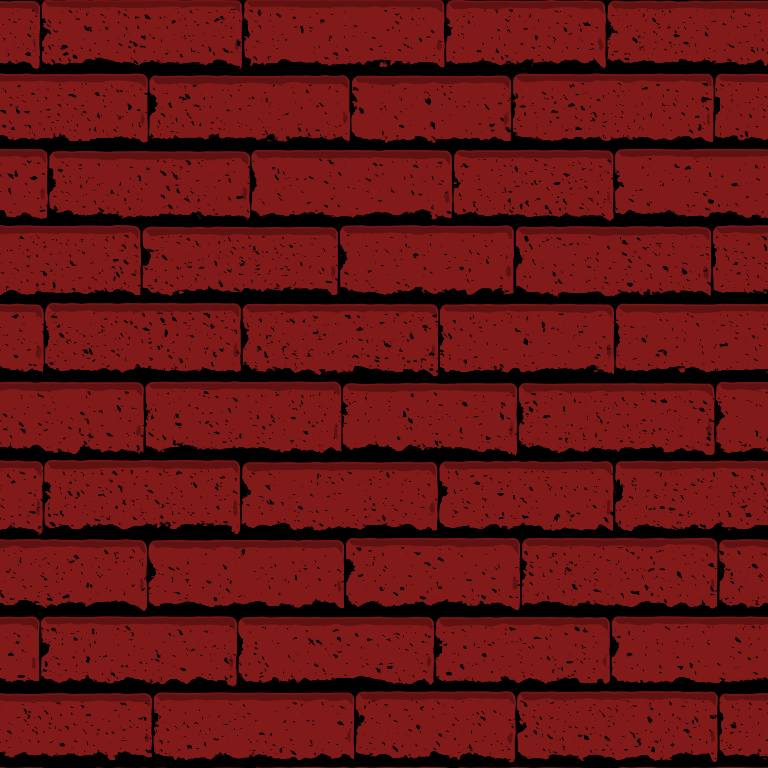
A WebGL 2 fragment shader for this texture:

```glsl
#version 300 es
precision highp float;
// Worn red brick wall: ten staggered courses, ragged black mortar, pitted faces.
uniform vec2 u_resolution;
out vec4 outColor;

const float PI = 3.14159265;
const float COURSES = 10.0;
const vec3 MORTAR = vec3(0.004, 0.0, 0.0);
const vec3 FACE = vec3(0.51, 0.10, 0.10);
const vec3 RIM = vec3(0.46, 0.084, 0.084);
const vec3 SHADE = vec3(0.375, 0.07, 0.07);
// Sideways drift of each course, top to bottom, in thousandths of the width
const float DRIFT[10] = float[10](-6.5, -2.6, 3.5, -5.0, 0.5, -1.0, -0.5, 3.0, -5.0, 3.0);

float hash(vec2 p) {
  vec3 q = fract(p.xyx * 0.1031);
  q += dot(q, q.yzx + 33.33);
  return fract((q.x + q.y) * q.z);
}

float noise(vec2 p) {
  vec2 i = floor(p), f = fract(p);
  f = f * f * (3.0 - 2.0 * f);
  return mix(mix(hash(i), hash(i + vec2(1, 0)), f.x),
             mix(hash(i + vec2(0, 1)), hash(i + vec2(1, 1)), f.x), f.y);
}

float fbm(vec2 p) {
  float sum = 0.0, amp = 0.55;
  for (int i = 0; i < 3; i++) {
    sum += amp * noise(p);
    p = p * 2.1 + 17.3;
    amp *= 0.5;
  }
  return sum;
}

float fill(float d, float soft) { return smoothstep(soft, -soft, d); }

float roundBox(vec2 p, vec2 lo, vec2 hi, float r) {
  vec2 q = abs(p - 0.5 * (lo + hi)) - 0.5 * (hi - lo) + r;
  return length(max(q, 0.0)) + min(max(q.x, q.y), 0.0) - r;
}

// Each course holds one short brick and three long ones.
// Returns x within the brick, its width and its index.
vec3 findBrick(float x, float course) {
  float wide = step(2.5, course) * step(course, 8.5);
  float start = mod(course, 2.0) < 0.5 ? mix(0.586, 0.571, wide) : mix(0.459, 0.446, wide);
  start += 0.001 * DRIFT[int(clamp(course, 0.0, 9.0))];
  float shortW = mix(0.210, 0.229, wide);
  float longW = (1.0 - shortW) / 3.0;
  float u = fract(x - start);
  if (u < shortW) return vec3(u, shortW, 0.0);
  float k = min(floor((u - shortW) / longW), 2.0);
  return vec3(u - shortW - k * longW, longW, k + 1.0);
}

// Distance to scattered pits slanting down to the right, at most one per cell.
float pits(vec2 p, float cells, float density, float size) {
  vec2 base = floor(p * cells);
  float d = 1.0;
  for (int k = 0; k < 9; k++) {
    vec2 c = base + vec2(k % 3 - 1, k / 3 - 1);
    if (hash(c + 71.7) > density) continue;
    vec2 v = p - (c + vec2(hash(c + 3.1), hash(c + 9.4))) / cells;
    float angle = -0.65 + 1.6 * (hash(c + 23.6) - 0.5);
    float ca = cos(angle), sa = sin(angle), h = hash(c + 41.2);
    v = vec2(ca * v.x + sa * v.y, ca * v.y - sa * v.x);
    d = min(d, length(v * vec2(0.6, 1.3)) - size * (0.3 + h * h * h));
  }
  return d;
}

vec3 brickColor(vec2 p, vec2 local, float width, vec2 id, float soft) {
  float x = local.x, y = local.y, right = width - x;
  float top = 0.001 + 0.003 * hash(id + 5.5);
  float rough = fbm(p * vec2(62.0, 80.0)), grain = noise(p * 310.0) - 0.5;

  // Outline: rounded top, ragged foot, chipped left side
  float outline = roundBox(local, vec2(0.0016, top), vec2(width - 0.001, 0.098), 0.009)
                + 0.0014 * (noise(p * 85.0) - 0.5);
  float foot = 0.0955 - 0.019 * rough - 0.006 * smoothstep(0.014, 0.0, x)
             + 0.006 * smoothstep(0.016, 0.005, right);
  float fromChip = abs(y - 0.042) / 0.014;
  float chipDepth = 0.022 * exp(-fromChip * fromChip * fromChip) * (fbm(p * 120.0 + 8.0) - 0.1);
  float body = max(max(outline, y - foot + 0.002 * grain), chipDepth - x + 0.002 * grain);

  // Shaded upper edge, bending down at the right corner
  float depth = 0.0102 + 0.006 * (fbm(p * 55.0 + 31.0) - 0.5)
              + 0.008 * smoothstep(0.013, 0.002, right);
  depth *= smoothstep(0.001, 0.012, x);
  float band = max(y - top - depth, outline + 0.0022);
  vec2 smearOffset = (vec2(right, y) - vec2(0.0075, 0.062)) * vec2(1.0, 0.34);
  float smear = length(smearOffset) - 0.0045 * fbm(p * 130.0) - 0.0005;

  // Pits vary in number from brick to brick
  float density = mix(0.4, 0.8, hash(id + 13.0));
  vec2 warped = p + 0.0028 * vec2(grain, noise(p * 290.0 + 50.0) - 0.5);
  float holes = min(pits(warped, 70.0, density, 0.0021),
                    pits(warped + 3.7, 95.0, 0.75 * density, 0.0012));
  holes = max(holes, top + 0.012 - y);

  float rim = max(-outline - 0.0022, y - top - 0.006);
  vec3 color = mix(FACE, RIM, fill(rim, soft));
  color = mix(color, SHADE, fill(min(band, smear), soft));
  color = mix(color, MORTAR, fill(holes, soft));
  return mix(MORTAR, color, fill(body, soft));
}

void main() {
  vec2 p = gl_FragCoord.xy / u_resolution;
  float soft = 0.6 / min(u_resolution.x, u_resolution.y);
  // Courses count downward, with slightly uneven heights
  float down = 1.0 - p.y;
  float t = down * COURSES + 0.025 + 0.017 * sin(PI * down) + 0.036 * sin(2.0 * PI * down);
  float course = floor(t);
  vec3 brick = findBrick(p.x, course);
  vec2 local = vec2(brick.x, fract(t) / COURSES);
  outColor = vec4(brickColor(p, local, brick.y, vec2(course, brick.z), soft), 1.0);
}
```
